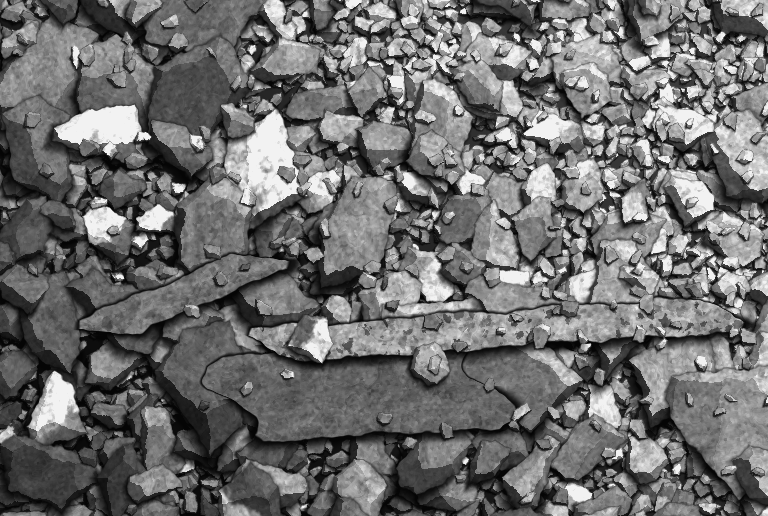
This texture is drawn by a WebGL 2 fragment shader. Its source:

```glsl
#version 300 es
precision highp float;

uniform vec2 u_resolution;
out vec4 fragColor;

float hash(vec2 p) {
    vec3 q = fract(p.xyx * 0.1031);
    q += dot(q, q.yzx + 33.33);
    return fract((q.x + q.y) * q.z);
}

mat2 turn(float a) {
    return mat2(cos(a), -sin(a), sin(a), cos(a));
}

// Layered, folded sines, roughly -1 to 1
float rough(vec2 p) {
    float sum = 0.0, amp = 0.5;
    for (int i = 0; i < 5; i++) {
        p = turn(0.9) * p * 1.8 + 2.3;
        sum += amp * sin(p.x + 1.8 * sin(p.y));
        amp *= 0.68;
    }
    return sum;
}

// Cellular noise: distance to the nearest grain, and its random value
vec2 grains(vec2 p) {
    vec2 best = vec2(9.0, 0.0);
    for (int j = -1; j <= 1; j++)
        for (int i = -1; i <= 1; i++) {
            vec2 id = floor(p) + vec2(i, j);
            float d = length(id + vec2(hash(id), hash(id + 47.0)) - p);
            if (d < best.x) best = vec2(d, hash(id + 91.0));
        }
    return best;
}

// Weathered surface: striations, blotches and grit
float surface(vec2 p, float angle) {
    vec2 s = turn(angle) * p;
    vec2 grit = grains(p * 125.0);
    float stria = rough(s * vec2(9.0, 70.0) + rough(p * 9.0));
    float blotch = rough(p * 15.0 + 1.5 * rough(p * 11.0 + 4.0));
    return 1.0 + 0.1 * stria + 0.17 * blotch + 0.36 * (grit.y - 0.5) * smoothstep(0.7, 0.2, grit.x);
}

// Brightness rises towards the upper right
float sunlit(vec2 p) {
    return smoothstep(0.2, 2.0, p.x * 0.8 + p.y * 0.9);
}

// Scattered convex stones, cut by random planes
void stones(inout float lum, vec2 p, float size, float shareDark, float shareSunny, float seed) {
    vec2 g = p / size;
    vec2 warped = g + 0.045 * vec2(rough(g * 2.5), rough(g * 2.5 + 9.0));
    float px = 1.0 / (u_resolution.y * size);
    for (int j = 1; j >= -1; j--)
        for (int i = -1; i <= 1; i++) {
            vec2 id = floor(g) + vec2(i, j);
            vec2 key = id + seed * 17.0 + 40.0;
            vec2 centre = id + 0.2 + 0.6 * vec2(hash(key), hash(key + 31.0));
            float sun = sunlit(centre * size);
            if (hash(key + 53.0) > mix(shareDark, shareSunny, sun)) continue;

            vec2 q = warped - centre;
            float axis = hash(key + 71.0) * 3.1416;
            float radius = mix(0.5, 0.95, hash(key + 83.0));
            float flatness = mix(0.35, 0.75, hash(key + 97.0));
            vec2 tilt = 0.9 * vec2(hash(key + 103.0), hash(key + 107.0)) - 0.45;
            float edge = -9.0, height = 0.2 - dot(tilt, q);
            vec2 slope = tilt;
            for (int k = 0; k < 7; k++) {
                float r = hash(key + float(k) * 13.0 + 131.0);
                float a = (float(k) + 0.9 * r) * 0.8976 + axis;
                vec2 dir = vec2(cos(a), sin(a));
                float reach = radius * length(vec2(cos(a - axis), flatness * sin(a - axis)));
                float d = dot(q, dir) - reach * mix(0.65, 1.05, fract(r * 7.3));
                float steep = mix(0.5, 3.2, fract(r * 19.7));
                edge = max(edge, d);
                if (-d * steep < height) { height = -d * steep; slope = dir * steep; }
            }

            // Shadow falls to the lower left
            float below = max(0.0, -dot(normalize(q + 0.001), vec2(0.45, 0.89)));
            lum *= mix(0.06, 1.0, smoothstep(-0.03, 0.04 + 0.2 * below, edge));
            if (edge > px) continue;

            float light = max(0.0, dot(normalize(vec3(slope, 1.0)), vec3(0.3, 0.58, 0.76)));
            float tone = mix(0.36, 0.72, sun) + 0.28 * (hash(key + 151.0) - 0.5);
            // Some stones keep a patch of pale plaster
            float pale = step(0.92 - 0.05 * sun, hash(key + 163.0));
            tone = mix(tone, 1.0, pale * smoothstep(-0.03, 0.03, dot(q, tilt) + 0.06 * rough(g * 2.0) + 0.04));
            float shade = tone * (0.24 + 1.03 * light) * surface(p, axis + 0.4);
            shade = pow(max(shade, 0.0), 0.88) * (0.85 + 0.15 * smoothstep(0.0, 0.06, -edge));
            lum = mix(lum, shade, smoothstep(px, -px, edge));
        }
}

// Long broken slab with pebbles set into its face
void slab(inout float lum, vec2 p, vec2 centre, vec2 halfSize, float angle, float tone, float pebbly) {
    vec2 q = turn(angle) * (p - centre);
    q += 0.007 * vec2(rough(p * 9.0), rough(p * 9.0 + 5.0));
    q.x += 0.5 * q.y + 0.03 * sin(q.y * 40.0);
    vec2 e = abs(q) - halfSize;
    float d = max(max(e.x, e.y), dot(e, vec2(0.5, 0.86)) + 0.012);
    float px = 1.0 / u_resolution.y;
    lum *= mix(0.08, 1.0, smoothstep(0.0, q.y < 0.0 ? 0.03 : 0.008, d));
    vec2 pebble = grains(p * 52.0 + 0.35 * vec2(rough(p * 45.0), rough(p * 45.0 + 7.0)));
    float spots = smoothstep(0.1, -0.05, pebble.x - 0.5 * fract(pebble.y * 5.7)) * (pebble.y - 0.8);
    float shade = tone * surface(p, angle) * (1.0 + pebbly * spots);
    lum = mix(lum, shade, smoothstep(px, -px, d));
}

void main() {
    vec2 p = gl_FragCoord.xy / u_resolution.y;
    float lum = 0.04 + 0.2 * sunlit(p);

    // Gravel first, larger rubble above it
    stones(lum, p, 0.024, 0.75, 1.0, 1.0);
    stones(lum, p, 0.042, 0.75, 0.85, 2.0);
    stones(lum, p, 0.085, 0.8, 0.5, 3.0);
    stones(lum, p, 0.155, 0.82, 0.4, 4.0);

    // Buried slabs: left wing, shaded face, lit upper edge
    slab(lum, p, vec2(0.36, 0.43), vec2(0.18, 0.035), 0.42, 0.46, 0.3);
    slab(lum, p, vec2(0.7, 0.24), vec2(0.25, 0.085), 0.06, 0.39, 0.2);
    slab(lum, p, vec2(0.96, 0.362), vec2(0.45, 0.033), 0.07, 0.62, 0.8);

    // Loose pieces on top
    stones(lum, p, 0.08, 0.12, 0.14, 5.0);
    stones(lum, p, 0.026, 0.02, 0.22, 6.0);

    fragColor = vec4(vec3(clamp(lum, 0.02, 0.95)), 1.0);
}
```
